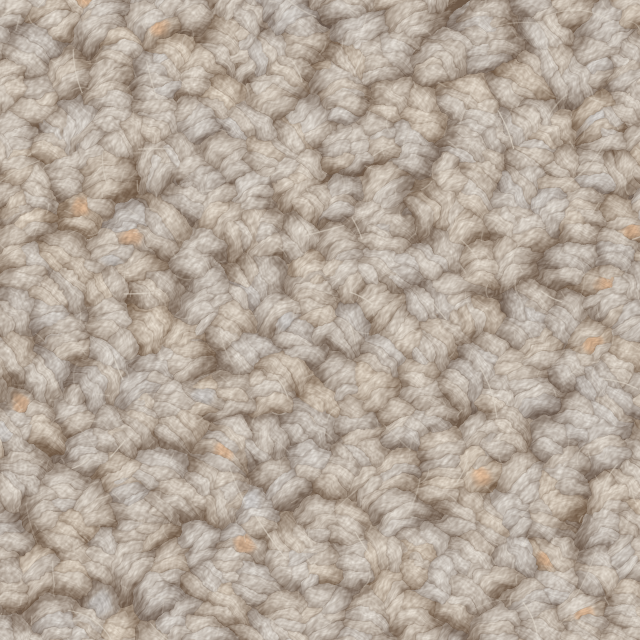
Give the GLSL for this texture, as a Shadertoy shader.

```glsl
// Looped wool carpet: diagonal rows of plump tufts wound from fuzzy beige yarn.

const float TUFTS = 17.5;          // tufts across the canvas
const float ROW_ANGLE = 0.9;       // direction of the tuft rows
const float YARN_ANGLE = -0.2;     // mean direction of the strands
const float YARN_SPREAD = 1.9;     // range of strand directions
const float JITTER = 0.7;          // irregularity of the tuft places
const int STRANDS = 3;             // strands in each tuft
const float STRAND_GAP = 0.31;     // sizes in tuft units
const vec2 STRAND_SIZE = vec2(0.50, 0.235);
const vec2 FIBRE_SCALE = vec2(4.0, 16.0);
const vec2 FUZZ_SCALE = vec2(70.0, 185.0);
const float HAIR_WIDTH = 0.0017;   // in canvas units
const vec3 SHADOW = vec3(0.43, 0.35, 0.285);
const vec3 HIGHLIGHT = vec3(0.88, 0.85, 0.81);
const vec3 RUST = vec3(0.75, 0.57, 0.42);
const vec3 SLATE = vec3(0.70, 0.70, 0.71);
const vec3 HAIR = vec3(0.88, 0.85, 0.80);

vec2 hash2(vec2 p) {
    vec3 a = fract(p.xyx * vec3(0.1031, 0.1030, 0.0973));
    a += dot(a, a.yzx + 33.33);
    return fract((a.xx + a.yz) * a.zy);
}

mat2 spin(float a) {
    float c = cos(a), s = sin(a);
    return mat2(c, -s, s, c);
}

// Distance to the nearest scattered point
float cellular(vec2 p) {
    vec2 cell = floor(p);
    float nearest = 4.0;
    for (int y = -1; y <= 1; y++)
    for (int x = -1; x <= 1; x++) {
        vec2 id = cell + vec2(x, y);
        vec2 d = id + hash2(id) - p;
        nearest = min(nearest, dot(d, d));
    }
    return sqrt(nearest);
}

// Coverage of short curved stray hairs, one in each cell
float hairs(vec2 uv, float count, float width) {
    vec2 p = uv * count, cell = floor(p);
    float cover = 0.0;
    for (int y = -1; y <= 1; y++)
    for (int x = -1; x <= 1; x++) {
        vec2 id = cell + vec2(x, y);
        vec2 place = hash2(id + 7.0), form = hash2(id + 61.0);
        vec2 q = spin(6.2832 * form.x) * (p - id - place);
        q.y += (form.y - 0.5) * 1.8 * q.x * q.x;
        float halfLength = 0.12 + 0.4 * place.x * form.y;
        float d = length(vec2(max(abs(q.x) - halfLength, 0.0), q.y));
        float line = 1.0 - smoothstep(0.2, 1.0, d / (width * count));
        cover = max(cover, line * (0.3 + 0.7 * place.y));
    }
    return cover;
}

vec3 carpet(vec2 uv) {
    // Waves bend the rows and roughen the lobes
    vec2 bent = uv + 0.007 * sin(uv.yx * vec2(17.0, 13.0) + 2.0 * sin(uv * 9.0))
                   + 0.0024 * sin(uv.yx * vec2(143.0, 121.0) + 3.0 * sin(uv * 67.0))
                   + 0.0007 * sin(uv.yx * vec2(410.0, 370.0) + 3.0 * sin(uv * 190.0));
    vec2 p = spin(ROW_ANGLE) * bent * TUFTS;
    vec2 cell = floor(p);

    // Keep the topmost strand and the one just below it
    float top = -9.0, below = -9.0, dome = 0.0, bulge = 0.0;
    vec2 local = vec2(0.0), strandId = vec2(0.0), tuftId = vec2(0.0);
    for (int y = -1; y <= 1; y++)
    for (int x = -1; x <= 1; x++) {
        vec2 id = cell + vec2(x, y);
        vec2 centre = id + 0.5 + JITTER * (hash2(id) - 0.5);
        vec2 d = spin(-ROW_ANGLE) * (p - centre);
        vec2 form = hash2(id + 19.0);
        vec2 q = spin(YARN_ANGLE + YARN_SPREAD * (form.x - 0.5)) * d;
        q.y += (0.1 + 0.8 * form.y) * q.x * q.x;
        for (int k = 0; k < STRANDS; k++) {
            vec2 key = id * 3.0 + vec2(k, 131.0);
            vec2 vary = hash2(key);
            vec2 s = q;
            s.y -= (float(k) - 1.0) * STRAND_GAP + 0.1 * (vary.x - 0.5);
            s.x -= 0.35 * (vary.y - 0.5);
            s = spin(0.7 * (vary.y - vary.x)) * s;
            vec2 e = s / (STRAND_SIZE * (0.75 + 0.5 * vary.yx));
            float lift = 1.0 - dot(e, e);
            float level = lift - 0.9 * dot(d, d) + 0.4 * vary.x;
            if (level > top) {
                below = top;
                top = level;
                dome = dot(d, d);
                bulge = lift;
                local = s;
                strandId = key;
                tuftId = id;
            } else {
                below = max(below, level);
            }
        }
    }

    // Tone from roundness, crevices, overhead light and fibres
    vec2 vary = hash2(strandId + 43.0), tuft = hash2(tuftId + 83.0);
    float fibre = cellular(local * FIBRE_SCALE + 40.0 * vary);
    vec2 drift = 0.006 * sin(uv.yx * 31.0 + 2.0 * sin(uv * 23.0));
    float fuzz = cellular(spin(0.7) * (uv + drift) * FUZZ_SCALE)
               + cellular(spin(-0.5) * (uv - drift) * FUZZ_SCALE.yx + 90.0);
    float tone = 0.68 + 0.24 * (max(bulge, -0.8) - 0.5) - 0.26 * (dome - 0.14);
    tone += 0.075 * clamp(local.y / STRAND_SIZE.y, -1.5, 1.5);
    tone -= 0.12 * (1.0 - smoothstep(0.0, 0.32, top - below));
    tone += 0.24 * (0.47 - fibre) + 0.20 * (0.94 - fuzz);
    tone += 0.09 * (vary.x - 0.5) + 0.04 * (tuft.x - 0.5);
    vec3 color = mix(SHADOW, HIGHLIGHT, clamp(tone, 0.0, 1.08));

    // Small colour differences, with rare dyed strands
    color += vec3(0.016, 0.0, -0.022) * (vary.y + tuft.y - 1.0);
    float flecks = 1.0 - smoothstep(0.0, 1.0, dot(local, local) * 7.0);
    float shade = 0.5 + 0.7 * tone;
    color = mix(color, RUST * shade, 0.6 * flecks * step(0.986, vary.y));
    color = mix(color, SLATE * shade, 0.45 * flecks * step(vary.y, 0.015));

    // Fine fuzz and a few long loose hairs
    color = mix(color, HAIR, 0.36 * hairs(uv, 31.0, HAIR_WIDTH));
    color = mix(color, HAIR, 0.65 * hairs(uv + 3.7, 8.0, HAIR_WIDTH));
    return color;
}

void mainImage(out vec4 fragColor, in vec2 fragCoord) {
    // Four samples smooth the edges
    vec3 sum = vec3(0.0);
    for (int i = 0; i < 4; i++) {
        vec2 offset = 0.5 * vec2(i % 2, i / 2) - 0.25;
        sum += carpet((fragCoord + offset) / iResolution.y);
    }
    fragColor = vec4(sum / 4.0, 1.0);
}
```
